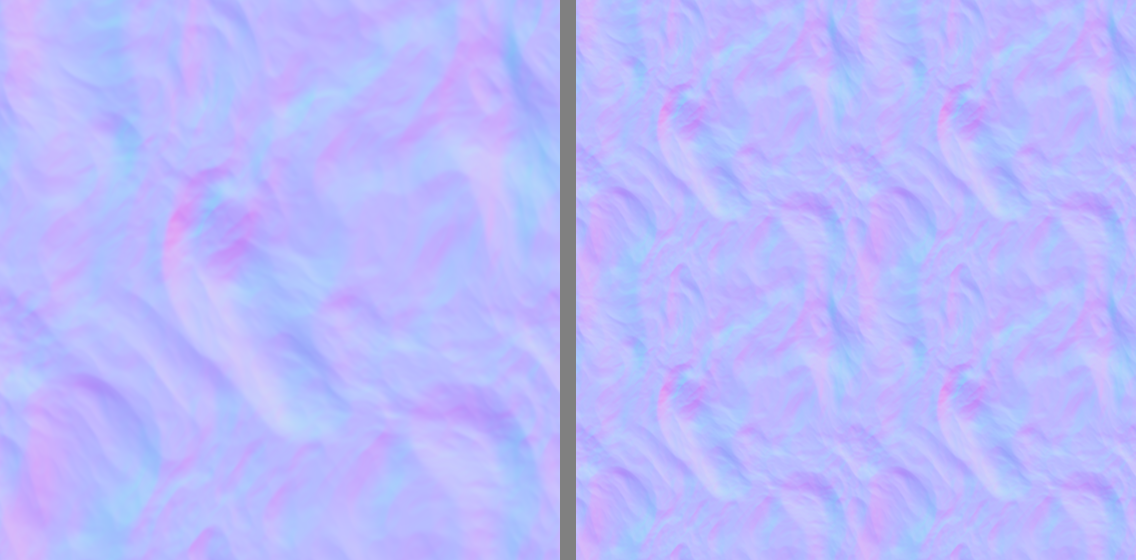
Left: one tile. Right: repeated 2 by 2.
A Shadertoy shader for this texture map:

```glsl
// Tiling pastel normal map of soft, upright folds with sharp valley creases.

#define BASE_CELLS vec2(5.0, 3.0)     // folds across and up the tile
#define OCTAVES 4
#define GAIN 0.28                     // height kept by each finer octave
#define CREASE 0.62                   // 0 = rolling hills, 1 = fully folded
#define CREASE_ROUNDING 0.0012
#define WARP 0.09
#define SLOPE vec2(0.047, 0.066)      // relief strength per axis
#define CROSS_TINT 0.25               // opposes green to red: pink and cyan flanks
#define SOFTNESS 0.004                // half width of the slope filter
#define GAMMA 2.2

// Integer hash of a lattice point to a unit gradient
vec2 latticeGradient(vec2 cell, float seed) {
    uvec2 q = uvec2(cell) * uvec2(1597334677u, 3812015801u);
    uint h = (q.x ^ q.y) + uint(seed) * 2654435769u;
    h = (h ^ (h >> 16)) * 2246822519u;
    h = (h ^ (h >> 13)) * 3266489917u;
    h ^= h >> 16;
    float angle = 6.2831853 * float(h & 65535u) / 65536.0;
    return vec2(cos(angle), sin(angle));
}

float cornerValue(vec2 cell, vec2 corner, vec2 f, vec2 cells, float seed) {
    return dot(latticeGradient(mod(cell + corner, cells), seed), f - corner);
}

// Gradient noise that wraps after one tile
float tileNoise(vec2 uv, vec2 cells, float seed) {
    vec2 p = uv * cells;
    vec2 cell = floor(p);
    vec2 f = p - cell;
    vec2 w = f * f * f * (f * (f * 6.0 - 15.0) + 10.0);
    float low = mix(cornerValue(cell, vec2(0, 0), f, cells, seed),
                    cornerValue(cell, vec2(1, 0), f, cells, seed), w.x);
    float high = mix(cornerValue(cell, vec2(0, 1), f, cells, seed),
                     cornerValue(cell, vec2(1, 1), f, cells, seed), w.x);
    return mix(low, high, w.y);
}

// Warped sum of partly folded noise
float foldHeight(vec2 uv) {
    uv += WARP * vec2(tileNoise(uv, vec2(3.0), 11.0),
                      tileNoise(uv, vec2(3.0), 12.0));
    vec2 cells = BASE_CELLS;
    float amplitude = 1.0;
    float height = 0.0;
    for (int i = 0; i < OCTAVES; i++) {
        float octave = float(i);
        float n = tileNoise(uv + octave * vec2(0.37, 0.23), cells, octave + 1.0);
        float folded = sqrt(n * n + CREASE_ROUNDING);
        height += amplitude * mix(n, folded, CREASE);
        amplitude *= GAIN;
        cells = cells * 2.0 + vec2(0.0, 2.0);  // finer detail loses its upright stretch
    }
    return height;
}

void mainImage(out vec4 fragColor, in vec2 fragCoord) {
    vec2 uv = fragCoord / iResolution.xy;

    // Central differences, wide enough to soften the creases
    vec2 e = vec2(SOFTNESS, 0.0);
    vec2 slope = vec2(foldHeight(uv + e.xy) - foldHeight(uv - e.xy),
                      foldHeight(uv + e.yx) - foldHeight(uv - e.yx));
    slope *= SLOPE / (2.0 * SOFTNESS);
    slope.y -= CROSS_TINT * slope.x;

    // Pack the normal and encode it for display
    vec3 normal = normalize(vec3(slope, 1.0));
    fragColor = vec4(pow(0.5 + 0.5 * normal, vec3(1.0 / GAMMA)), 1.0);
}
```
